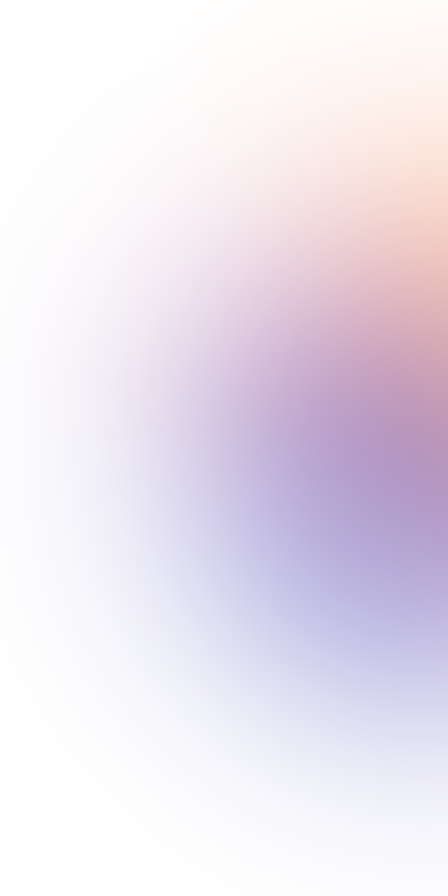
Write a Shadertoy shader that draws this background.

```glsl
// Soft periwinkle and coral glows blending into mauve on a white ground.
#define BLUE_CENTER vec2(0.86, 0.84)
#define BLUE_RADIUS 0.51
#define BLUE_SKEW 0.25
#define CORAL_CENTER vec2(1.04, 1.09)
#define CORAL_RADIUS 0.59
#define CORAL_SKEW 1.2
#define FALLOFF 2.3
#define BLUE_ABSORB vec3(0.28, 0.28, 0.105)
#define PEACH_ABSORB vec3(0.0, 0.23, 0.34)
#define MAUVE_ABSORB vec3(0.045, 0.235, 0.175)

// Bell-shaped falloff from a squared distance
float glow(float distanceSquared, float radius) {
    return exp(-pow(max(distanceSquared, 0.0) / (radius * radius), 0.5 * FALLOFF));
}

// Squared distance in a sheared, elliptical metric
float skewedDistance(vec2 d, float skew) {
    return dot(d, d) + skew * d.x * d.y;
}

void mainImage(out vec4 fragColor, in vec2 fragCoord) {
    // Canvas spans 1 across and 2 upward
    vec2 p = fragCoord / iResolution.xy * vec2(1.0, 2.0);

    // Blue glow, leaning toward the upper left
    float blue = glow(skewedDistance(p - BLUE_CENTER, BLUE_SKEW), BLUE_RADIUS);

    // Coral glow, compressed and sheared smoothly below its center
    vec2 d = p - CORAL_CENTER;
    float below = 0.5 * (d.y - sqrt(d.y * d.y + 0.0064));
    float coralDistance = dot(d, d) + below * below + CORAL_SKEW * d.x * below * 1.4;
    float coral = glow(coralDistance, CORAL_RADIUS);

    // Coral warms from mauve to peach toward the upper right
    float warmth = smoothstep(1.7, 2.7, p.x + p.y);
    vec3 coralAbsorb = mix(MAUVE_ABSORB, PEACH_ABSORB, warmth);

    // Both glows filter a white ground
    vec3 color = (1.0 - blue * BLUE_ABSORB) * (1.0 - coral * coralAbsorb);
    fragColor = vec4(color, 1.0);
}
```
